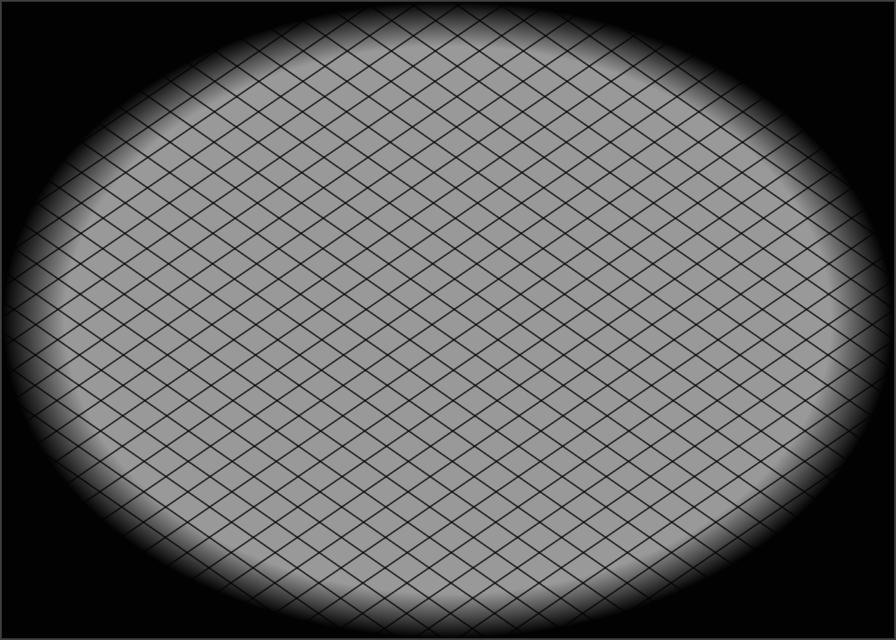
A Shadertoy shader for this pattern:

```glsl
// Grey diamond lattice of thin dark lines, fading to black around an oval, with a hairline frame.

const vec3 FIELD_COLOR = vec3(0.60);
const vec3 BACK_COLOR = vec3(0.006);
const vec3 FRAME_COLOR = vec3(0.25);

// Lengths are fractions of the canvas height.
const vec2 DIAMOND_SIZE = vec2(0.0688, 0.0475);
const vec2 LATTICE_ORIGIN = vec2(-0.0249, -0.0072);
const float LATTICE_LEAN = 0.012;
const float LINE_WIDTH = 0.0026;
const float LINE_OPACITY = 0.71;
const float FRAME_WIDTH = 0.0027;

// Oval radii, where 1 touches the canvas edges.
const float FADE_START = 0.855;
const float FADE_END = 0.995;

// Distances from p to the nearest rising and falling lattice lines.
vec2 diamondLattice(vec2 p, vec2 size) {
    vec2 q = p / size;
    vec2 diagonals = vec2(q.x + q.y, q.x - q.y);
    return abs(diagonals - round(diagonals)) / length(1.0 / size);
}

// Antialiased coverage of a stroke centred on distance zero.
float stroke(float dist, float width, float pixel) {
    return clamp((0.5 * width - dist) / pixel + 0.5, 0.0, 1.0);
}

// Light left after a translucent dark stroke.
float ink(float dist, float width, float opacity, float pixel) {
    return 1.0 - opacity * stroke(dist, width, pixel);
}

// Full light inside the oval, falling linearly to none at its rim.
float ovalLight(vec2 q, float inner, float outer) {
    return clamp((outer - length(q)) / (outer - inner), 0.0, 1.0);
}

// Distance inward from the nearest canvas edge.
float edgeDistance(vec2 p, vec2 halfSize) {
    vec2 inset = halfSize - abs(p);
    return min(inset.x, inset.y);
}

void mainImage(out vec4 fragColor, in vec2 fragCoord) {
    float pixel = 1.0 / iResolution.y;
    vec2 halfSize = 0.5 * iResolution.xy * pixel;
    vec2 p = fragCoord * pixel - halfSize;

    // Lattice: the two line families overlap, so crossings are darker
    vec2 local = p - LATTICE_ORIGIN;
    local.x -= LATTICE_LEAN * local.y;
    vec2 dist = diamondLattice(local, DIAMOND_SIZE);
    vec3 color = FIELD_COLOR
        * ink(dist.x, LINE_WIDTH, LINE_OPACITY, pixel)
        * ink(dist.y, LINE_WIDTH, LINE_OPACITY, pixel);

    // Oval vignette
    color = mix(BACK_COLOR, color, ovalLight(p / halfSize, FADE_START, FADE_END));

    // Frame
    float frame = stroke(edgeDistance(p, halfSize), 2.0 * FRAME_WIDTH, pixel);
    color = mix(color, FRAME_COLOR, frame);

    fragColor = vec4(color, 1.0);
}
```
